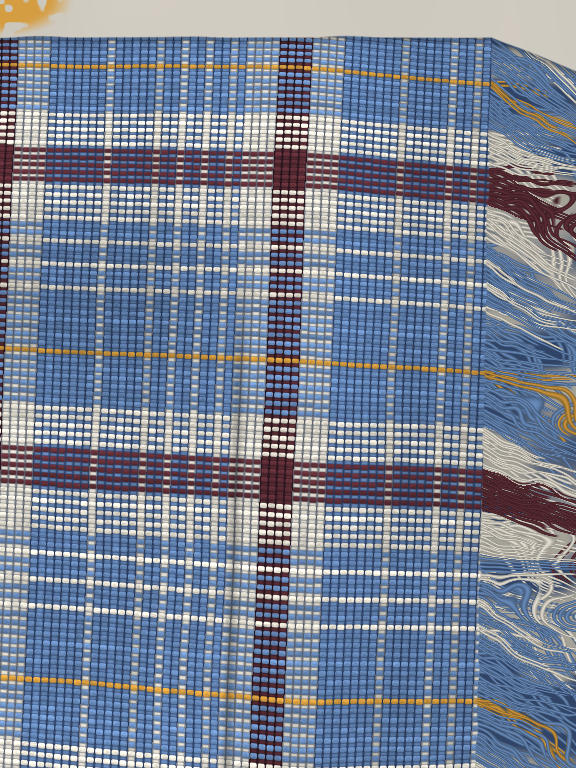
Reproduce this texture procedurally as a Shadertoy shader.

```glsl
// Woven plaid cloth in blue, cream and maroon with an ochre line and a fringed right edge.
#define ROWS 38.0      // weft threads in one plaid repeat
#define COLS 36.0      // warp threads in one plaid repeat
#define REPEAT_X 0.383 // width of one repeat, in canvas heights
#define BLUE vec3(0.39, 0.52, 0.70)
#define CREAM vec3(0.86, 0.84, 0.79)
#define MAROON vec3(0.35, 0.17, 0.20)
#define OCHRE vec3(0.76, 0.56, 0.23)
#define SHADOW vec3(0.48, 0.51, 0.58)
#define WEAR 0.16      // brightness variation of the threads
#define CLOTH_TOP 0.048

float hash(vec2 p) {
    vec3 v = fract(vec3(p.xyx) * 0.1031);
    v += dot(v, v.yzx + 33.33);
    return fract((v.x + v.y) * v.z);
}

float noise(vec2 p) {
    vec2 i = floor(p), f = fract(p);
    f = f * f * (3.0 - 2.0 * f);
    return mix(mix(hash(i), hash(i + vec2(1, 0)), f.x),
               mix(hash(i + vec2(0, 1)), hash(i + vec2(1, 1)), f.x), f.y);
}

float within(float k, float first, float last) {
    return step(first - 0.5, k) * step(k, last + 0.5);
}

// Colour of a horizontal thread, by its number
vec3 weftColor(float row) {
    float k = mod(row, ROWS);
    float cream = within(k, 7.0, 21.0)
                + within(k, 22.0, 30.0) * step(1.5, mod(k - 22.0, 3.0));
    vec3 c = mix(BLUE, CREAM, cream);
    c = mix(c, MAROON, within(k, 12.0, 16.0));
    return mix(c, OCHRE, within(k, 0.0, 0.0));
}

// Colour of a vertical thread, by its number
vec3 warpColor(float col) {
    float k = mod(col + 2.0, COLS);
    float cream = within(k, 4.0, 7.0) + within(k, 15.0, 15.0) + within(k, 32.0, 35.0)
                + within(k, 21.0, 30.0) * step(mod(k - 21.0, 3.0), 0.5);
    return mix(mix(BLUE, CREAM, cream), MAROON, within(k, 0.0, 3.0));
}

// Canvas position to thread numbers: the cloth tilts and its repeats grow downward
vec2 threadCoord(vec2 p) {
    float dx = p.x - 0.39;
    float slope = mix(0.09 - 0.12 * p.y * p.y, 0.1 * p.y, smoothstep(0.1, -0.1, dx));
    float y = p.y - slope * dx + 0.003 * (noise(p * 9.0) - 0.5);
    float phase = (sqrt(0.1239 + 0.1224 * (y - 0.0885)) - 0.352) / 0.0612;
    float x = p.x - 0.393 + 0.042 * p.y + 0.003 * (noise(p * 8.0 + 20.0) - 0.5);
    return vec2(x / REPEAT_X * COLS, phase * ROWS) + 0.5;
}

float roundBox(vec2 p, vec2 halfSize, float radius) {
    vec2 d = abs(p) - halfSize + radius;
    return length(max(d, 0.0)) + min(max(d.x, d.y), 0.0) - radius;
}

// Weft floats lie over the warp, which shows between the rows
vec3 weave(vec2 t, float aa) {
    vec2 id = floor(t), f = fract(t) - 0.5;
    float jitter = hash(id) - 0.5;
    float side = abs(f.x);
    vec3 warp = warpColor(id.x) * (1.0 + WEAR * (hash(vec2(id.x, 7.0)) - 0.5));
    vec3 weft = weftColor(id.y) * (1.0 + WEAR * (hash(vec2(3.0, id.y)) - 0.5));
    vec3 c = warp * mix(vec3(0.96), SHADOW, smoothstep(0.22, 0.5, side));
    float d = roundBox(f - vec2(0.0, 0.08 * jitter), vec2(0.43, 0.29 + 0.06 * jitter), 0.2);
    c *= mix(SHADOW + 0.16, vec3(1.0), smoothstep(0.0, 0.16, d));
    float light = 1.04 - 0.7 * f.y * f.y - 0.5 * f.y + WEAR * jitter;
    float fibre = 0.92 + 0.16 * noise(t * vec2(4.0, 9.0));
    return mix(c, weft * light * fibre, smoothstep(aa, -aa, d));
}

// Loose weft ends, in layers that droop by different amounts
vec3 fringe(vec2 p, float edge) {
    float d = p.x - edge;
    vec3 c = mix(BLUE * SHADOW, CREAM * 0.75, smoothstep(0.35, 0.75, noise(p * vec2(14.0, 24.0))));
    for (int i = 0; i < 4; i++) {
        float layer = float(i);
        float bend = (noise(vec2(p.y * 16.0, layer * 5.0)) - 0.5) * 0.9;
        float y = p.y - d * (0.35 + bend) - d * d * (2.5 - layer)
                + 0.012 * (noise(p * 34.0 + layer * 17.0) - 0.5) * smoothstep(0.0, 0.03, d);
        float s = y * (130.0 + 17.0 * layer);
        float id = floor(s), across = abs(fract(s) - 0.5);
        float ends = 0.07 + 0.11 * hash(vec2(id, layer));
        float cover = smoothstep(0.44, 0.24, across) * step(0.35, hash(vec2(id, layer + 9.0)));
        cover *= smoothstep(ends, ends - 0.008, d);
        vec3 strand = weftColor(floor(threadCoord(vec2(edge, y)).y));
        c = mix(c, strand * (1.05 - 1.2 * across), cover);
    }
    return c;
}

void mainImage(out vec4 fragColor, in vec2 fragCoord) {
    vec2 p = fragCoord / iResolution.xy;
    p = vec2(p.x * 0.75, 1.0 - p.y);
    float px = 1.0 / iResolution.y;
    float edge = 0.640 - 0.02 * p.y + 0.004 * (noise(vec2(p.y * 40.0, 2.0)) - 0.5);

    // Cloth with soft folds and one crease
    vec3 cloth = weave(threadCoord(p), px * 60.0);
    cloth *= 0.91 + 0.16 * noise(p * 5.0 + 3.0);
    float crease = abs(p.x - 0.325 + 0.03 * p.y);
    cloth *= 1.0 - 0.22 * smoothstep(0.012, 0.0, crease) * smoothstep(0.3, 0.5, p.y);

    // Fringe past the right edge
    vec3 c = mix(cloth, fringe(p, edge), smoothstep(-px, px, p.x - edge));

    // Pale table above, with a scatter of yellow petals in the corner
    float top = CLOTH_TOP + 0.4 * max(p.x - 0.64, 0.0) + 0.003 * (noise(p * 20.0) - 0.5);
    vec3 table = vec3(0.81, 0.79, 0.75) * (0.98 + 0.04 * noise(p * 6.0));
    float petals = smoothstep(0.4, 0.55, noise(p * 90.0)) * smoothstep(0.1, 0.06, length(p * vec2(1.0, 2.0)));
    table = mix(table, OCHRE * 1.1, petals);
    c *= 1.0 - 0.25 * smoothstep(0.012, 0.0, p.y - top);
    c = mix(table, c, smoothstep(-px, px, p.y - top));
    fragColor = vec4(clamp(c, 0.0, 1.0), 1.0);
}
```
